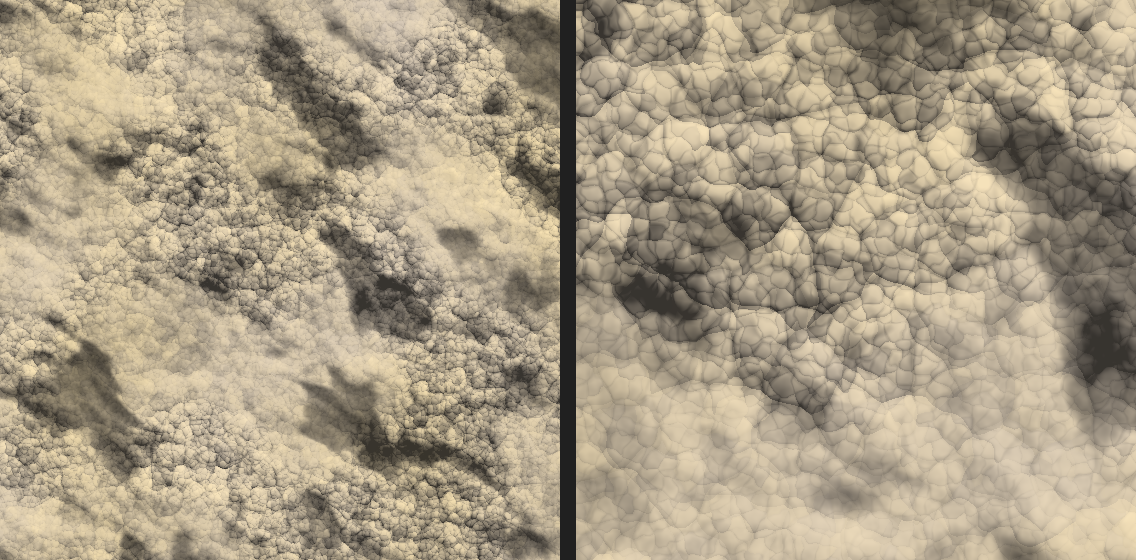
Left: the whole. Right: its middle third, enlarged.
A three.js fragment shader for this texture:

```glsl
varying vec2 vUv;

float hash(vec2 p) {
  vec3 q = fract(p.xyx * 0.1031);
  q += dot(q, q.yzx + 33.33);
  return fract((q.x + q.y) * q.z);
}

// Gradient noise, centred on zero
float corner(vec2 cell, vec2 offset) {
  float angle = 6.2832 * hash(cell);
  return dot(vec2(cos(angle), sin(angle)), offset);
}

float noise(vec2 p) {
  vec2 i = floor(p), f = fract(p);
  vec2 u = f * f * f * (f * (f * 6.0 - 15.0) + 10.0);
  vec2 e = vec2(1.0, 0.0);
  return mix(mix(corner(i, f), corner(i + e.xy, f - e.xy), u.x),
             mix(corner(i + e.yx, f - e.yx), corner(i + e.xx, f - e.xx), u.x), u.y);
}

float fbm(vec2 p) {
  float sum = 0.0, amp = 1.0;
  for (int i = 0; i < 4; i++) {
    sum += amp * noise(p);
    p = mat2(1.6, 1.2, -1.2, 1.6) * p + 7.3;
    amp *= 0.5;
  }
  return sum;
}

// Height of the ledges, stretched along the falling diagonal
float ledgeHeight(vec2 p) {
  vec2 along = vec2(dot(p, vec2(0.8, -0.6)), dot(p, vec2(0.6, 0.8)));
  along += 0.05 * vec2(noise(p * 6.0), noise(p * 6.0 + 19.0));
  return fbm(along * vec2(2.6, 4.6) + 3.7);
}

// Nearest grain: offset from its centre, its random value, distance to its edge
vec4 grain(vec2 p) {
  p += 0.35 * vec2(noise(p * 1.4), noise(p * 1.4 + 31.0));
  vec2 cell = floor(p), nearest = vec2(0.0);
  float first = 9.0, second = 9.0, id = 0.0;
  for (int y = -1; y <= 1; y++) {
    for (int x = -1; x <= 1; x++) {
      vec2 c = cell + vec2(x, y);
      vec2 offset = p - c - vec2(hash(c), hash(c + 57.0));
      float d = length(offset);
      if (d < first) {
        second = first;
        first = d;
        nearest = offset;
        id = hash(c + 113.0);
      } else {
        second = min(second, d);
      }
    }
  }
  return vec4(nearest, id, second - first);
}

// Shadow cast by higher rock towards the light
float castShadow(vec2 p, vec2 light, float height) {
  float cover = 0.0;
  for (int i = 1; i <= 10; i++) {
    float reach = 0.014 * float(i);
    cover = max(cover, ledgeHeight(p + light * reach) - height - 2.8 * reach);
  }
  return smoothstep(0.04, 0.2, cover);
}

void main() {
  vec2 p = vUv;
  vec2 light = vec2(0.35, 0.94);
  float height = ledgeHeight(p);
  float shadow = castShadow(p, light, height);
  float rough = mix(0.35, 1.0, smoothstep(-0.25, 0.2, noise(p * 4.5 + 11.0) - 0.3 * height));

  // Broad light and dark, then the slope of the ledges
  float tone = 0.79 + 0.13 * fbm(p * 3.0 + 41.0) + 0.08 * height;
  tone += 0.9 * clamp(height - ledgeHeight(p + light * 0.012), -0.16, 0.14);

  // Pebbles, grit and sand
  float size = 30.0, strength = 1.0;
  float grainTint = 0.0;
  for (int i = 0; i < 3; i++) {
    vec4 g = grain(p * size + float(i) * 23.0);
    float facet = 0.17 * dot(g.xy, light) + 0.19 * (g.z - 0.5);
    float gap = 0.14 * (1.0 - smoothstep(0.0, 0.24, g.w));
    tone += strength * rough * (facet - gap) * (1.0 - 0.45 * shadow);
    grainTint += strength * (g.z - 0.5);
    size *= 1.8;
    strength *= 0.85;
  }

  // Shadow, pits and fine speckle
  tone -= 0.29 * shadow;
  tone -= 0.2 * rough * smoothstep(0.22, 0.5, fbm(p * 13.0 + 5.0));
  tone += 0.05 * noise(p * 190.0) + 0.06 * noise(p * 85.0);
  tone = clamp(tone, 0.22, 1.1);
  tone -= 0.55 * max(tone - 0.84, 0.0);

  // Sandy stone, greyer in the shade and in some patches
  float warmth = 0.6 * noise(p * 3.5 + 67.0) + 0.12 * grainTint + 0.5 * (tone - 0.66);
  vec3 stone = vec3(1.0, 0.925, 0.79) + clamp(warmth, -0.4, 0.4) * vec3(0.03, 0.0, -0.14);
  gl_FragColor = vec4(tone * stone, 1.0);
}
```
